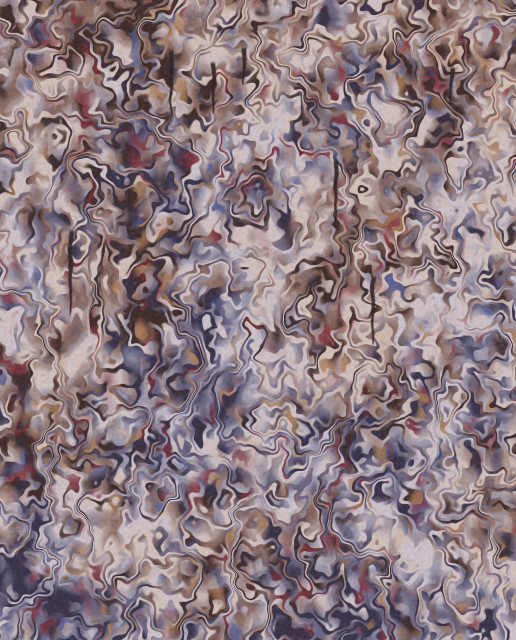
A WebGL 2 fragment shader for this pattern:

```glsl
#version 300 es
precision highp float;
// Dense field of short curling paint strokes in pale lilac, grey, brown and navy.
// Contour bands of a twice-warped noise form the ribbons; each ribbon reads its own
// shifted noise for tone, warmth and accent. A few thin dark drips run on top.

uniform vec2 u_resolution;
out vec4 outColor;

// Ribbon shape, in units of canvas height
const float CURL_FREQ = 48.0;
const float CURL_AMOUNT = 0.020;
const float SWAY_FREQ = 18.0;
const float SWAY_AMOUNT = 0.024;
const float BROAD_BANDS = 13.0;
const float FINE_BANDS = 7.0;
const float UPRIGHT_BANDS = 50.0;
const float EDGE_SOFTNESS = 0.17;

// Colour behaviour
const vec2 STROKE_FREQ = vec2(27.0, 20.0);
const float TONE_MEAN = 0.57;
const float TONE_SPREAD = 0.80;
const float RIBBON_SPREAD = 0.40;
const float ALTERNATION = 0.11;
const float GRAIN = 0.05;
const int DRIP_COUNT = 8;

// Tone ramps from dark to pale
const vec3 COOL_DARK = vec3(0.23, 0.21, 0.30);
const vec3 COOL_MID = vec3(0.42, 0.40, 0.51);
const vec3 COOL_LIGHT = vec3(0.61, 0.59, 0.66);
const vec3 COOL_PALE = vec3(0.79, 0.75, 0.78);
const vec3 WARM_DARK = vec3(0.26, 0.18, 0.17);
const vec3 WARM_MID = vec3(0.54, 0.42, 0.39);
const vec3 WARM_LIGHT = vec3(0.65, 0.56, 0.55);
const vec3 WARM_PALE = vec3(0.81, 0.74, 0.72);
const vec3 CRIMSON = vec3(0.52, 0.20, 0.24);
const vec3 OCHRE = vec3(0.73, 0.54, 0.38);
const vec3 BLUE = vec3(0.33, 0.38, 0.62);
const vec3 DRIP_COLOR = vec3(0.19, 0.15, 0.17);

float hash(vec2 p) {
  return fract(sin(dot(p, vec2(127.1, 311.7))) * 43758.5453);
}

float cornerSlope(vec2 cell, vec2 offset) {
  float angle = 6.28318 * hash(cell);
  return dot(vec2(cos(angle), sin(angle)), offset);
}

// Gradient noise, centred on zero
float noise(vec2 p) {
  vec2 i = floor(p), f = fract(p);
  vec2 u = f * f * f * (f * (f * 6.0 - 15.0) + 10.0);
  vec2 e = vec2(1.0, 0.0);
  float low = mix(cornerSlope(i, f), cornerSlope(i + e.xy, f - e.xy), u.x);
  float high = mix(cornerSlope(i + e.yx, f - e.yx), cornerSlope(i + e.xx, f - e.xx), u.x);
  return mix(low, high, u.y);
}

vec2 noise2(vec2 p) {
  return vec2(noise(p), noise(p + vec2(37.3, 71.9)));
}

// Continuous band number; its whole steps are separate ribbons
float ribbonPhase(vec2 p) {
  vec2 q = p + SWAY_AMOUNT * noise2(p * SWAY_FREQ + 5.2);
  q += CURL_AMOUNT * noise2(p * CURL_FREQ + 13.7);
  return BROAD_BANDS * noise(q * vec2(8.8, 7.0) + 3.1)
       + FINE_BANDS * noise(q * vec2(23.0, 18.0) + 9.4)
       + UPRIGHT_BANDS * q.x;
}

vec3 ramp(float t, vec3 dark, vec3 mid, vec3 light, vec3 pale) {
  vec3 c = mix(dark, mid, smoothstep(0.18, 0.45, t));
  c = mix(c, light, smoothstep(0.45, 0.65, t));
  return mix(c, pale, smoothstep(0.65, 0.85, t));
}

// Paint of one ribbon; cloud and warmth are the slow regional shifts
vec3 ribbonColor(float id, vec2 p, float cloud, float warmth) {
  vec2 shift = 40.0 * vec2(hash(vec2(id, 1.0)), hash(vec2(id, 2.0)));
  vec2 s = p * STROKE_FREQ + shift;
  float parity = 2.0 * mod(id, 2.0) - 1.0;
  float tone = TONE_MEAN + TONE_SPREAD * noise(s) + cloud + ALTERNATION * parity
             + RIBBON_SPREAD * (hash(vec2(id, 3.0)) - 0.5);
  float warm = smoothstep(-0.25, 0.25, warmth + 0.7 * noise(s * 0.8 + 19.0));
  vec3 color = mix(ramp(tone, COOL_DARK, COOL_MID, COOL_LIGHT, COOL_PALE),
                   ramp(tone, WARM_DARK, WARM_MID, WARM_LIGHT, WARM_PALE), warm);
  float pick = hash(vec2(id, 4.0));
  vec3 accent = pick < 0.35 ? CRIMSON : (pick < 0.68 ? OCHRE : BLUE);
  float amount = smoothstep(0.12, 0.40, noise(s * 0.9 + 53.0));
  return mix(color, accent, amount * mix(0.70, 0.20, smoothstep(0.5, 0.85, tone)));
}

// Coverage of the thin, tapering vertical drips
float drips(vec2 p, float aspect, float pixel) {
  float cover = 0.0;
  for (int i = 0; i < DRIP_COUNT; i++) {
    float id = float(i);
    vec2 top = vec2(aspect * hash(vec2(id, 11.0)), 0.35 + 0.6 * hash(vec2(id, 12.0)));
    float along = (top.y - p.y) / mix(0.05, 0.13, hash(vec2(id, 13.0)));
    float width = 0.0038 * (1.0 - 0.7 * along);
    float side = abs(p.x - top.x - 0.004 * noise(vec2(id * 7.3, p.y * 35.0)));
    float inside = smoothstep(0.0, 0.08, along) * (1.0 - smoothstep(0.92, 1.0, along));
    cover = max(cover, inside * (1.0 - smoothstep(width - pixel, width + pixel, side)));
  }
  return cover;
}

void main() {
  vec2 p = gl_FragCoord.xy / u_resolution.y;
  float cloud = 0.32 * noise(p * 4.0 + 2.6) + 0.34 * noise(p * 11.0 + 31.0);
  float warmth = 0.32 * (p.y - 0.45) + 0.4 * noise(p * 4.5 + 61.0);

  // Neighbouring ribbons meet at a soft edge
  float phase = ribbonPhase(p);
  float id = floor(phase);
  float soft = clamp(0.6 * fwidth(phase), EDGE_SOFTNESS, 0.5);
  float blend = smoothstep(0.5 - soft, 0.5 + soft, phase - id);
  vec3 color = mix(ribbonColor(id, p, cloud, warmth),
                   ribbonColor(id + 1.0, p, cloud, warmth), blend);

  // Drips and canvas grain
  color = mix(color, DRIP_COLOR, 0.9 * drips(p, u_resolution.x / u_resolution.y, 1.0 / u_resolution.y));
  color += GRAIN * noise(p * 190.0);
  outColor = vec4(clamp(color, 0.0, 1.0), 1.0);
}
```
